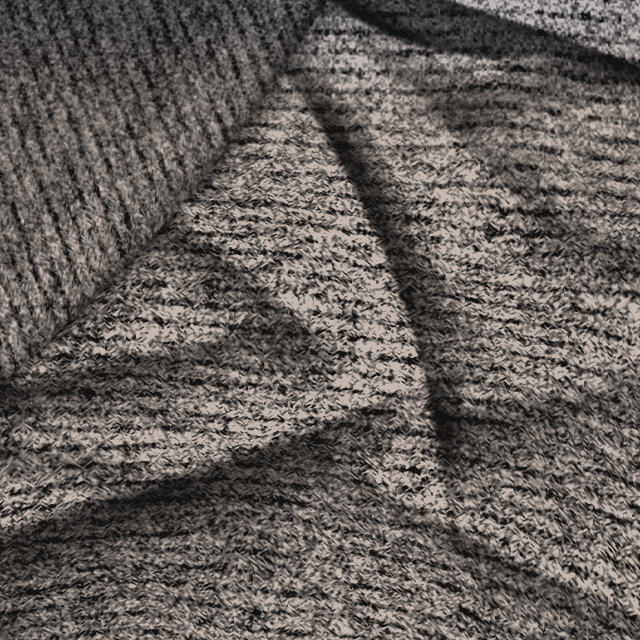
Write a Shadertoy shader that draws this texture.

```glsl
// Draped marl rib knit: soft folds shade a cloth of light and dark yarn flecks.
// Each fold is a bent line, lit on its left and shadowed on its right; the
// yarn is short noise strokes of two slants, with broken dark lines between ribs.

const vec3 YARN_TINT = vec3(1.045, 0.985, 0.945);
const vec3 COOL_TINT = vec3(1.01, 0.985, 0.985);
const float MEAN_TONE = 0.455;
const float FLECK_CONTRAST = 0.92;
const float BLOTCH_CONTRAST = 0.42;
const float RIB_DEPTH = 0.22;
const float RIB_SPACING = 0.027;
const vec2 FLECK_DENSITY = vec2(165.0, 370.0);
const float LIT_GAIN = 0.32;
const float SHADOW_GAIN = 0.60;
const float FOLD_WIDTH = 1.25;
const float CREST_SOFTNESS = 1.5;
const float TAU = 6.2831853;

float hash(vec2 cell) {
    uvec2 k = uvec2(ivec2(cell)) * uvec2(1597u, 3571u);
    uint n = (k.x ^ (k.y << 8)) * 27183u;
    n = (n ^ (n >> 15)) * 73471u;
    n = (n ^ (n >> 13)) * 91813u;
    return float((n ^ (n >> 16)) & 65535u) / 65535.0;
}

float noise(vec2 p) {
    vec2 i = floor(p), f = fract(p);
    f = f * f * (3.0 - 2.0 * f);
    vec2 e = vec2(1.0, 0.0);
    return mix(mix(hash(i), hash(i + e.xy), f.x),
               mix(hash(i + e.yx), hash(i + e.xx), f.x), f.y);
}

// x: signed distance from a bent line (positive on its left), y: place along it
vec2 bentLine(vec2 p, vec2 a, vec2 b, float bend) {
    float len = length(b - a);
    vec2 dir = (b - a) / len, r = p - a;
    float t = dot(r, dir) / len;
    return vec2(dot(r, vec2(-dir.y, dir.x)) - bend * 4.0 * t * (1.0 - t), t);
}

// shape: width of the lit side, width of the shadow, softness of the crest
float fold(vec2 p, vec2 a, vec2 b, float bend, vec3 shape) {
    vec2 line = bentLine(p, a, b, bend);
    vec2 width = shape.xy * FOLD_WIDTH;
    float s = line.x, crest = shape.z * CREST_SOFTNESS;
    float ends = smoothstep(-0.1, 0.25, line.y) * (1.0 - smoothstep(0.75, 1.1, line.y));
    float lit = LIT_GAIN * exp(-s * s / (width.x * width.x));
    float shadow = -SHADOW_GAIN * exp(-s * s / (width.y * width.y));
    return ends * mix(shadow, lit, smoothstep(-crest, crest, s));
}

float clothFolds(vec2 p) {
    // long central ridge and the valley beside it
    float h = fold(p, vec2(0.70, 0.16), vec2(0.42, 0.92), -0.06, vec3(0.08, 0.04, 0.005));
    h += 0.6 * fold(p, vec2(0.47, 0.92), vec2(0.80, 0.40), 0.0, vec3(0.06, 0.05, 0.025));
    // upper right ridges
    h += 0.7 * fold(p, vec2(0.86, 0.63), vec2(0.50, 0.98), -0.01, vec3(0.06, 0.05, 0.012));
    h += 0.7 * fold(p, vec2(0.80, 0.69), vec2(1.06, 0.57), 0.01, vec3(0.05, 0.05, 0.02));
    h += 0.7 * fold(p, vec2(1.12, 0.89), vec2(0.66, 0.79), 0.0, vec3(0.07, 0.06, 0.03));
    h += fold(p, vec2(0.83, 0.91), vec2(0.48, 1.03), 0.04, vec3(0.05, 0.03, 0.005));
    h += fold(p, vec2(0.56, 1.04), vec2(1.16, 0.83), 0.012, vec3(0.09, 0.03, 0.003));
    // lower left ridges
    h += fold(p, vec2(-0.15, 0.13), vec2(0.72, 0.43), -0.02, vec3(0.05, 0.07, 0.012));
    h += 0.9 * fold(p, vec2(-0.14, 0.35), vec2(0.46, 0.50), 0.01, vec3(0.05, 0.055, 0.016));
    h += 0.8 * fold(p, vec2(-0.15, 0.33), vec2(0.30, 0.27), 0.0, vec3(0.04, 0.05, 0.02));
    h += 0.9 * fold(p, vec2(0.23, 0.68), vec2(0.54, 0.43), 0.015, vec3(0.05, 0.055, 0.014));
    // lower right ridges
    h += 0.8 * fold(p, vec2(0.50, 0.29), vec2(1.15, -0.03), -0.012, vec3(0.05, 0.045, 0.009));
    h += 0.8 * fold(p, vec2(0.63, 0.35), vec2(1.12, 0.47), -0.02, vec3(0.05, 0.06, 0.025));
    // deep hollows
    h -= 0.6 * exp(-dot(p - vec2(0.49, 1.0), p - vec2(0.49, 1.0)) / 0.002);
    h -= 0.4 * exp(-dot(p, p) / 0.002);
    return h + 0.3 * (noise(p * vec2(5.0, 8.0) + 3.0) - 0.5);
}

// Tone of the knit at cloth position q; sharpness 0 is out of focus
float knitTone(vec2 q, float sharpness) {
    vec2 rising = vec2(0.85 * q.x + 0.53 * q.y, 0.85 * q.y - 0.53 * q.x);
    vec2 falling = vec2(0.85 * q.x - 0.53 * q.y, 0.85 * q.y + 0.53 * q.x);
    float slant = smoothstep(0.4, 0.6, noise(q * vec2(130.0, 90.0) + 5.0));
    float stroke = mix(noise((rising + 4.0) * FLECK_DENSITY),
                       noise((falling + 7.0) * FLECK_DENSITY), slant);
    float fine = 0.72 * stroke + 0.28 * noise(q * vec2(200.0, 330.0) + 31.0);
    float blurred = 0.5 * noise(q * 190.0 + 9.0) + 0.5 * noise(q * 290.0 + 57.0);
    float fleck = mix(blurred, fine, sharpness) - 0.5;
    float blotch = 0.5 * noise(q * vec2(30.0, 85.0) + 17.0)
                 + 0.5 * noise(q * vec2(85.0, 150.0) + 43.0) - 0.5;
    // dark grooves between ribs, broken and ragged along their length
    float ragged = 0.16 * noise(q * vec2(110.0, 60.0) + 23.0);
    float ribWave = cos(TAU * (q.y / RIB_SPACING + 0.2 * noise(q * 12.0) + ragged));
    float groove = smoothstep(0.1, 1.0, ribWave) * (0.3 + noise(q * vec2(28.0, 37.0)));
    return MEAN_TONE + mix(0.75, 1.0, sharpness) * (FLECK_CONTRAST * fleck
         + BLOTCH_CONTRAST * blotch) - RIB_DEPTH * groove;
}

void mainImage(out vec4 fragColor, in vec2 fragCoord) {
    vec2 p = fragCoord / iResolution.xy;

    // overlapping flap at the upper left, casting a narrow shadow
    float edge = bentLine(p, vec2(0.0, 0.40), vec2(0.455, 0.91), -0.025).x;
    float flap = smoothstep(-0.003, 0.003, edge);
    float castShadow = 0.7 * exp(-abs(edge) / 0.02) * (1.0 - smoothstep(0.84, 0.98, p.y));
    float flapShade = 0.92 - 0.36 * smoothstep(0.72, 1.05, p.y)
                    + 0.12 * exp(-pow((edge - 0.07) / 0.05, 2.0)) - 0.3 * exp(-edge * edge / 0.0003);
    float shade = mix(1.06 + clothFolds(p) - castShadow, flapShade, flap);
    shade = clamp(shade, 0.18, 1.45);

    // rib directions: curving rows on the cloth, steep columns on the flap
    float sway = 0.28 * (p.x - 0.25) * (p.x - 0.25) * (1.0 - p.y);
    vec2 rows = vec2(p.x, p.y + sway + 0.03 * noise(p * 5.0 + 11.0)) + 2.0;
    vec2 columns = vec2(0.36 * p.x - 0.93 * p.y, 0.93 * p.x + 0.36 * p.y) + 5.0;
    float sharpness = 1.0 - smoothstep(0.65, 1.0, p.y + 0.15 * abs(p.x - 0.5));
    float tone = mix(knitTone(rows, sharpness), knitTone(columns, 0.7 * sharpness), flap);

    float light = clamp(tone * shade, 0.07, 0.73);
    float cool = smoothstep(0.8, 1.0, p.y);
    fragColor = vec4(light * mix(YARN_TINT, COOL_TINT, cool), 1.0);
}
```
